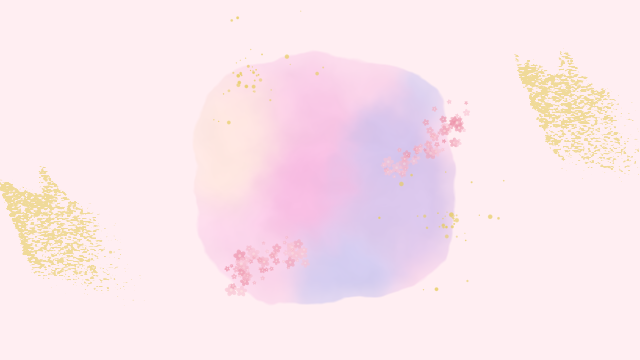
Reproduce this background procedurally as a Shadertoy shader.

```glsl
#define PAPER vec3(1.0, 0.933, 0.949)
#define PINK vec3(0.985, 0.835, 0.92)
#define HOT_PINK vec3(0.97, 0.73, 0.885)
#define PEACH vec3(0.995, 0.91, 0.875)
#define LAVENDER vec3(0.825, 0.765, 0.925)
#define PERIWINKLE vec3(0.815, 0.80, 0.945)
#define GOLD vec3(0.90, 0.80, 0.36)
#define ROSE vec3(0.91, 0.50, 0.60)
#define BLUSH vec3(0.975, 0.77, 0.83)
#define FLOWERS 64
#define DROPS 42

vec2 hash2(vec2 p) {
    vec3 q = fract(p.xyx * vec3(0.1031, 0.1030, 0.0973));
    q += dot(q, q.yzx + 33.33);
    return fract((q.xx + q.yz) * q.zy);
}

float noise(vec2 p) {
    vec2 i = floor(p), f = fract(p);
    f = f * f * (3.0 - 2.0 * f);
    float low = mix(hash2(i).x, hash2(i + vec2(1, 0)).x, f.x);
    float high = mix(hash2(i + vec2(0, 1)).x, hash2(i + vec2(1, 1)).x, f.x);
    return mix(low, high, f.y);
}

float fbm(vec2 p) {
    float sum = 0.0, gain = 0.5;
    for (int i = 0; i < 4; i++) {
        sum += gain * noise(p);
        p = p * 2.03 + 7.1;
        gain *= 0.5;
    }
    return sum;
}

// Soft round pool of pigment
float pool(vec2 p, vec2 centre, float radius) {
    return 1.0 - smoothstep(0.35, 1.5, length(p - centre) / radius);
}

vec3 watercolour(vec3 col, vec2 p) {
    vec2 wobble = vec2(fbm(p * 8.0), fbm(p * 8.0 + 31.0)) - 0.47;
    vec2 w = p + 0.13 * wobble;
    vec3 wash = mix(PINK, PEACH, 0.9 * pool(w, vec2(0.59, 0.61), 0.19));
    wash = mix(wash, HOT_PINK, 0.55 * pool(w, vec2(0.88, 0.61), 0.16));
    wash = mix(wash, HOT_PINK, 0.85 * pool(w, vec2(0.86, 0.45), 0.15));
    wash = mix(wash, LAVENDER, 0.9 * pool(w, vec2(1.07, 0.61), 0.12));
    wash = mix(wash, LAVENDER, 0.8 * pool(w, vec2(1.12, 0.44), 0.17));
    wash = mix(wash, PERIWINKLE, 0.9 * pool(w, vec2(0.96, 0.23), 0.14));
    wash = mix(wash, PERIWINKLE, 0.8 * pool(w, vec2(1.19, 0.76), 0.09));
    wash += 0.035 * (fbm(w * 14.0 + 5.0) - 0.47);

    // Rounded-square stain with an uneven rim
    vec2 d = abs((p + 0.06 * wobble - vec2(0.898, 0.502)) / vec2(0.362, 0.337));
    float rim = pow(dot(d * d, d), 1.0 / 3.0);
    float cover = 1.0 - smoothstep(0.985, 1.01, rim);
    return mix(col, wash, cover * mix(1.0, 0.72, smoothstep(0.82, 1.0, rim)));
}

// Dry skewed brush stroke, broken into horizontal grains
float dryBrush(vec2 p, vec2 corner) {
    vec2 q = p - corner;
    float s = q.x + 0.4 * q.y, t = -q.y;
    float ragged = 0.03 * (noise(p * 60.0) - 0.5);
    float top = 0.02 + 0.5 * max(s - 0.15, 0.0)
              - 0.07 * exp(-pow((s - 0.145) / 0.025, 2.0))
              - 0.04 * exp(-pow((s - 0.02) / 0.04, 2.0));
    float body = smoothstep(-0.008, 0.012, s + 0.4 * ragged)
               * (1.0 - smoothstep(0.17, 0.31, s + ragged))
               * smoothstep(-0.01, 0.025, t - top + ragged)
               * (1.0 - smoothstep(0.20, 0.31, t - 0.3 * s + ragged));
    float load = body * (0.48 + 0.24 * exp(-14.0 * s) - 0.7 * t + 0.3 * (fbm(q * 17.0) - 0.47));
    float grain = 0.6 * noise(p * vec2(110, 260)) + 0.4 * noise(p * vec2(230, 290) + 9.0);
    return smoothstep(0.0, 0.2, load - grain + 0.14) * step(0.01, body);
}

// Gold drops, denser toward the centre
float splatter(vec2 p, vec2 centre, float spread, float seed, float px) {
    float cover = 0.0;
    for (int i = 0; i < DROPS; i++) {
        vec2 a = hash2(vec2(i, seed)), b = hash2(vec2(i, seed + 17.0));
        float angle = 6.2832 * a.x;
        vec2 at = centre + spread * (0.15 + 2.0 * a.y * a.y * a.y) * vec2(cos(angle), sin(angle));
        float radius = mix(0.0014, 0.0065, b.x * b.x * b.x);
        float drop = 1.0 - smoothstep(radius - px, radius + px, length(p - at));
        cover = max(cover, drop * (0.55 + 0.45 * b.y));
    }
    return cover;
}

// Five-petal blossoms along a bent spray, thick at its root
vec3 blossoms(vec3 col, vec2 p, vec2 root, vec2 bend, vec2 tip, float seed, float px) {
    for (int i = 0; i < FLOWERS; i++) {
        vec2 a = hash2(vec2(i, seed)), b = hash2(vec2(i, seed + 23.0));
        vec2 c = hash2(vec2(i, seed + 51.0));
        float t = pow(a.x, 1.35), turn = 6.2832 * b.x;
        vec2 at = mix(mix(root, bend, t), mix(bend, tip, t), t);
        at += mix(0.065, 0.04, t) * sqrt(a.y) * a.y * vec2(cos(turn), sin(turn));
        float size = mix(0.005, 0.018, b.y * b.y) * mix(1.1, 0.9, t);
        vec2 q = p - at;
        float r = length(q), angle = atan(q.y, q.x + 1e-6) + 6.2832 * c.x;
        float edge = size * (0.6 + 0.4 * abs(cos(2.5 * angle)));
        float cover = 1.0 - smoothstep(edge - px, edge + px, r);
        vec3 petal = mix(ROSE, BLUSH, clamp(c.y + 0.45 * t - 0.1 + 0.25 * r / size, 0.0, 1.0));
        petal = mix(petal, PEACH, 0.6 * (1.0 - smoothstep(0.1, 0.35, r / size)));
        col = mix(col, petal, 0.62 * cover);
    }
    return col;
}

void mainImage(out vec4 fragColor, in vec2 fragCoord) {
    float px = 0.8 / iResolution.y;
    vec2 p = (fragCoord - 0.5 * iResolution.xy) / iResolution.y + vec2(0.889, 0.5);
    vec3 col = watercolour(PAPER, p);

    // Gold accents
    float brush = max(dryBrush(p, vec2(1.43, 0.826)), dryBrush(p, vec2(-0.012, 0.495)));
    col = mix(col, mix(GOLD, PEACH, 0.3), 0.8 * brush);
    float drops = max(splatter(p, vec2(0.69, 0.785), 0.13, 3.0, px),
                      splatter(p, vec2(1.245, 0.385), 0.11, 8.0, px));
    col = mix(col, GOLD, 0.9 * drops);

    // Flower sprays
    col = blossoms(col, p, vec2(1.262, 0.665), vec2(1.19, 0.60), vec2(1.08, 0.515), 5.0, px);
    col = blossoms(col, p, vec2(0.655, 0.225), vec2(0.72, 0.30), vec2(0.845, 0.306), 11.0, px);
    fragColor = vec4(col, 1.0);
}
```
